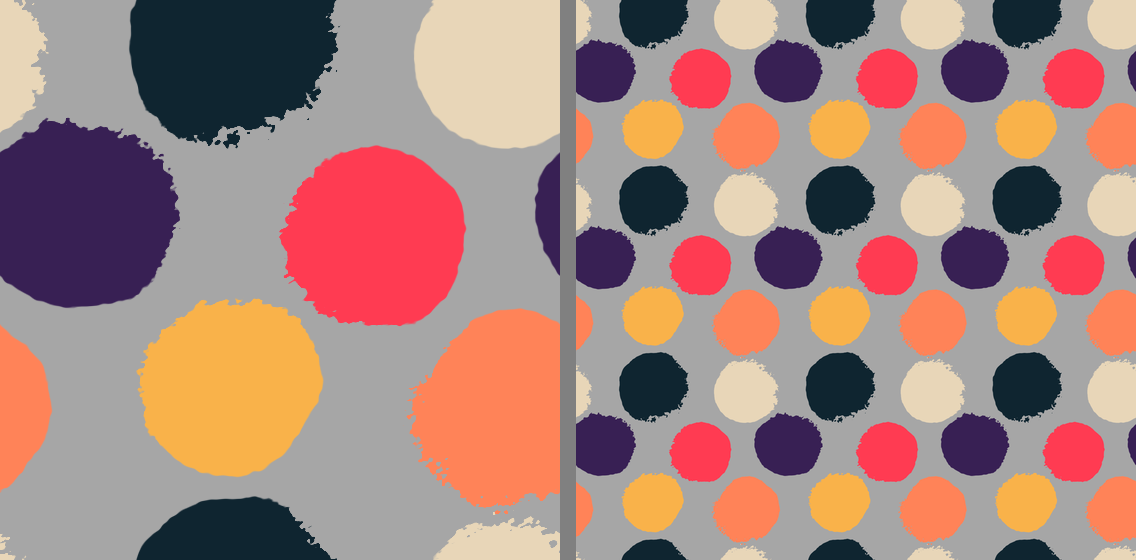
Left: one tile. Right: repeated 3 by 3.
Write a three.js fragment shader that draws this pattern.

```glsl
varying vec2 vUv;

float hash(vec2 p) {
  vec3 q = fract(p.xyx * vec3(0.1031, 0.103, 0.0973));
  q += dot(q, q.yzx + 33.33);
  return fract((q.x + q.y) * q.z);
}

float noise(vec2 p) {
  vec2 i = floor(p), f = fract(p);
  f = f * f * (3.0 - 2.0 * f);
  return mix(mix(hash(i), hash(i + vec2(1.0, 0.0)), f.x),
             mix(hash(i + vec2(0.0, 1.0)), hash(i + 1.0), f.x), f.y);
}

// shape: radii, bump angle, bump height; wear: angle, amount
void chooseDab(int i, out vec3 colour, out vec4 shape, out vec2 wear) {
  if (i == 0) {
    colour = vec3(0.06, 0.145, 0.19);
    shape = vec4(0.184, 0.176, -2.2, 0.02);
    wear = vec2(-0.6, 1.0);
  } else if (i == 1) {
    colour = vec3(0.91, 0.84, 0.72);
    shape = vec4(0.167, 0.167, -2.4, 0.005);
    wear = vec2(0.9, 0.9);
  } else if (i == 2) {
    colour = vec3(0.22, 0.125, 0.33);
    shape = vec4(0.181, 0.165, 2.4, 0.008);
    wear = vec2(0.7, 0.4);
  } else if (i == 3) {
    colour = vec3(1.0, 0.23, 0.32);
    shape = vec4(0.166, 0.161, -0.34, -0.008);
    wear = vec2(3.5, 0.5);
  } else if (i == 4) {
    colour = vec3(0.975, 0.7, 0.29);
    shape = vec4(0.167, 0.158, -0.6, -0.022);
    wear = vec2(2.1, 0.45);
  } else {
    colour = vec3(1.0, 0.515, 0.345);
    shape = vec4(0.178, 0.173, 2.5, -0.016);
    wear = vec2(3.7, 0.95);
  }
}

// Staggered grid of two columns and three rows
vec2 dabCentre(int i) {
  float row = floor(float(i) / 2.0);
  float column = float(i) - 2.0 * row;
  vec2 centre = vec2(0.415 + 0.495 * column, 0.938 - 0.314 * row - 0.037 * column);
  if (row == 1.0) centre += vec2(-0.276 + 0.037 * column, -0.01);
  return centre;
}

// Signed distance to a dab with a brushed rim
float dabDistance(vec2 p, vec4 shape, vec2 wear, float seed) {
  float angle = atan(p.y, p.x);
  vec2 dir = vec2(cos(angle), sin(angle));
  float radius = shape.x * shape.y / length(dir * shape.yx);
  radius += shape.w * pow(max(cos(angle - shape.z), 0.0), 6.0);
  radius += 0.014 * (noise(dir * 2.5 + seed) - 0.5);
  float d = length(p) - radius;

  // Fine crinkle all around
  d += 0.005 * (noise(p * 75.0 + seed) - 0.5);

  // Bristle marks and specks on the worn side
  float worn = wear.y * smoothstep(-0.5, 0.8, cos(angle - wear.x));
  worn *= 0.65 + 0.6 * noise(dir * 4.0 + seed + 20.0);
  vec2 q = vec2(p.x + 0.5 * p.y, p.y - 0.5 * p.x) * vec2(65.0, 100.0) + seed;
  float bristle = 0.65 * noise(q) + 0.35 * noise(q * 2.1 + 9.0);
  float speck = max(noise(p * 60.0 + seed + 50.0) - 0.68, 0.0);
  return d + worn * (0.055 * (bristle - 0.5) + 0.09 * speck);
}

void main() {
  vec3 colour = vec3(0.65);
  float soft = max(fwidth(vUv.x), 0.0008);
  for (int i = 0; i < 6; i++) {
    vec3 paint;
    vec4 shape;
    vec2 wear;
    chooseDab(i, paint, shape, wear);
    // Nearest wrapped copy
    vec2 p = fract(vUv - dabCentre(i) + 0.5) - 0.5;
    float d = dabDistance(p, shape, wear, 100.0 + 17.3 * float(i));
    colour = mix(colour, paint, 1.0 - smoothstep(-soft, soft, d));
  }
  gl_FragColor = vec4(colour, 1.0);
}
```
